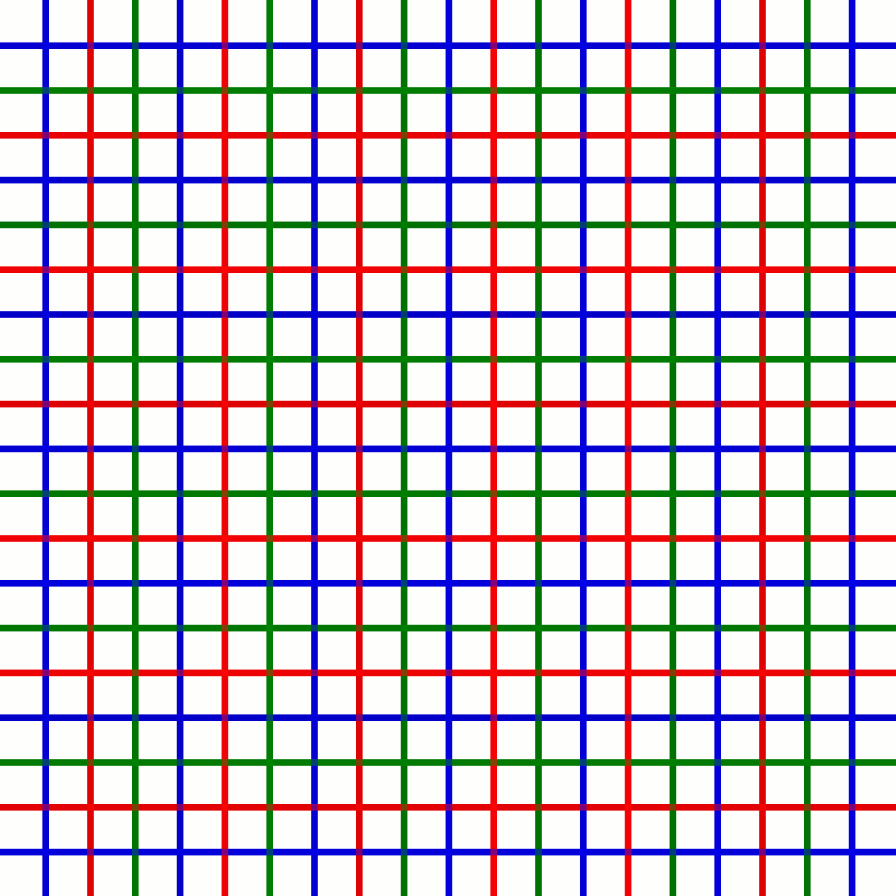
Reproduce this pattern procedurally as a Shadertoy shader.

```glsl
// Square grid of blue, red and green lines in turn on a white ground.

float hash(vec2 p) {
    vec3 q = fract(p.xyx * vec3(0.1031, 0.1030, 0.0973));
    q += dot(q, q.yzx + 33.33);
    return fract((q.x + q.y) * q.z);
}

// Colour of the line with this index, with a slight tone shift per line
vec3 lineColor(float index, float axis) {
    float turn = mod(index, 3.0);
    vec3 color = turn < 0.5 ? vec3(0.0, 0.47, 0.01)
               : turn < 1.5 ? vec3(0.01, 0.0, 0.83)
                            : vec3(0.92, 0.01, 0.02);
    return color * mix(0.94, 1.04, hash(vec2(index, axis)));
}

// Line colour in rgb and smoothed coverage in a, along one axis
vec4 gridLine(float position, float pixel, float axis) {
    float index = clamp(round(position * 20.0), 1.0, 19.0);
    float edge = 0.0037 - abs(position - index / 20.0);
    return vec4(lineColor(index, axis), clamp(edge / pixel + 0.5, 0.0, 1.0));
}

void mainImage(out vec4 fragColor, in vec2 fragCoord) {
    vec2 pixel = 1.0 / iResolution.xy;
    vec2 uv = fragCoord * pixel - vec2(0.001, -0.001);

    vec4 column = gridLine(uv.x, pixel.x, 0.0);
    vec4 row = gridLine(uv.y, pixel.y, 1.0);

    // Crossings blend both inks and glow a little
    vec3 crossing = mix(column.rgb, row.rgb, 0.5) * 1.08;
    vec3 color = mix(vec3(0.995, 0.995, 0.99), column.rgb, column.a);
    color = mix(color, mix(row.rgb, crossing, column.a), row.a);

    fragColor = vec4(color, 1.0);
}
```
